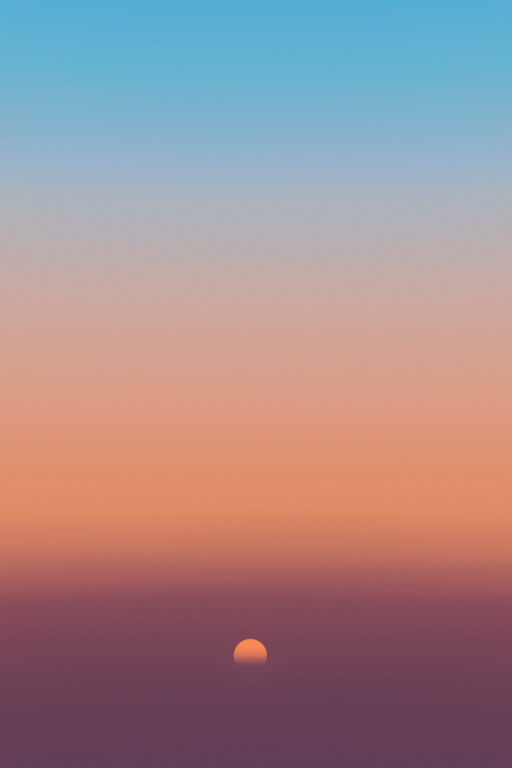
Reproduce this texture procedurally as a Shadertoy shader.

```glsl
const int STOP_COUNT = 14;
const float STOP_HEIGHT[STOP_COUNT] = float[](
    0.0, 0.09, 0.167, 0.218, 0.25, 0.29, 0.336,
    0.40, 0.48, 0.61, 0.74, 0.785, 0.91, 1.0);
const vec3 STOP_COLOR[STOP_COUNT] = vec3[](
    vec3(0.38, 0.24, 0.34), vec3(0.41, 0.25, 0.33),
    vec3(0.47, 0.27, 0.34), vec3(0.54, 0.30, 0.35),
    vec3(0.66, 0.37, 0.37), vec3(0.79, 0.47, 0.38),
    vec3(0.88, 0.54, 0.40), vec3(0.88, 0.57, 0.44),
    vec3(0.86, 0.61, 0.52), vec3(0.79, 0.66, 0.63),
    vec3(0.67, 0.70, 0.74), vec3(0.60, 0.70, 0.79),
    vec3(0.40, 0.70, 0.82), vec3(0.33, 0.68, 0.83));

const vec2 SUN_CENTER = vec2(0.489, 0.1465);   // fraction of the canvas
const float SUN_RADIUS = 0.0215;               // fraction of the height
const vec3 SUN_TOP = vec3(0.98, 0.54, 0.33);
const vec3 SUN_LOW = vec3(0.76, 0.41, 0.36);
const float GLOW_STRENGTH = 0.018;

const float GLOW_BAND_HEIGHT = 0.45;
const float EDGE_SQUEEZE = 0.035;              // warm band narrows at the sides
const vec2 HAZE_SCALE = vec2(3.0, 45.0);
const float HAZE_SHIFT = 0.004;
const float GRAIN_SCALE = 180.0;
const float GRAIN_STRENGTH = 0.006;

vec2 hashGradient(vec2 cell) {
    vec3 p = fract(cell.xyx * vec3(0.1031, 0.1030, 0.0973));
    p += dot(p, p.yzx + 33.33);
    float angle = 6.28319 * fract((p.x + p.y) * p.z);
    return vec2(cos(angle), sin(angle));
}

float gradientNoise(vec2 p) {
    vec2 cell = floor(p);
    vec2 f = p - cell;
    vec2 u = f * f * f * (f * (f * 6.0 - 15.0) + 10.0);
    vec2 e = vec2(0.0, 1.0);
    float a = dot(hashGradient(cell), f);
    float b = dot(hashGradient(cell + e.yx), f - e.yx);
    float c = dot(hashGradient(cell + e.xy), f - e.xy);
    float d = dot(hashGradient(cell + e.yy), f - e.yy);
    return mix(mix(a, b, u.x), mix(c, d, u.x), u.y);
}

vec3 skyColor(float height) {
    vec3 color = STOP_COLOR[0];
    for (int i = 1; i < STOP_COUNT; i++) {
        float span = STOP_HEIGHT[i] - STOP_HEIGHT[i - 1];
        float t = clamp((height - STOP_HEIGHT[i - 1]) / span, 0.0, 1.0);
        color = mix(color, STOP_COLOR[i], t);
    }
    return color;
}

void mainImage(out vec4 fragColor, in vec2 fragCoord) {
    vec2 uv = fragCoord / iResolution.xy;
    float aspect = iResolution.x / iResolution.y;
    vec2 p = vec2(uv.x * aspect, uv.y);

    // Sky: a gently arched gradient with thin horizontal haze
    float side = 2.0 * uv.x - 1.0;
    float height = GLOW_BAND_HEIGHT
        + (uv.y - GLOW_BAND_HEIGHT) * (1.0 - EDGE_SQUEEZE * (side * side - 0.3));
    height += HAZE_SHIFT * gradientNoise(p * HAZE_SCALE);
    vec3 color = skyColor(height);

    // Sun: bright upper rim dissolving into the haze below
    vec2 toSun = (uv - SUN_CENTER) * vec2(aspect, 1.0);
    float sunDistance = length(toSun) - SUN_RADIUS;
    float pixel = 1.0 / iResolution.y;
    float disc = 1.0 - smoothstep(-pixel, pixel, sunDistance);
    float level = toSun.y / SUN_RADIUS;
    float visible = smoothstep(-0.75, 0.1, level);
    vec3 sun = mix(SUN_LOW, SUN_TOP, smoothstep(-0.4, 0.65, level));
    color += GLOW_STRENGTH * exp(-max(sunDistance, 0.0) / SUN_RADIUS)
        * vec3(1.0, 0.4, 0.3);
    color = mix(color, sun, disc * visible);

    // Fine grain
    color += GRAIN_STRENGTH * gradientNoise(p * GRAIN_SCALE);
    fragColor = vec4(clamp(color, 0.0, 1.0), 1.0);
}
```
